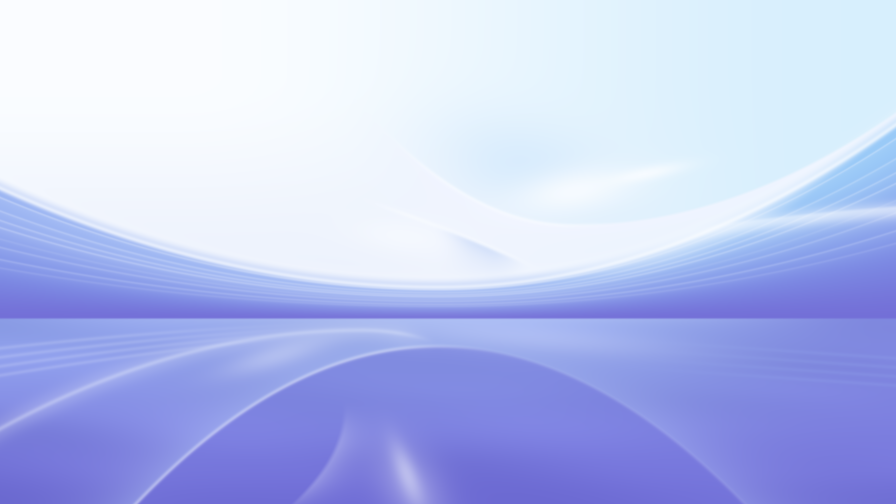
Give the GLSL for this background, as a Shadertoy shader.

```glsl
// A pale sky bowl with silky ribbons above a glossy violet-blue floor.
// Parabolic arcs give signed distances; soft Gaussian lines, glows and
// stretched value noise are layered on top of broad colour gradients.

const float HORIZON = 0.368;
const vec3 WHITE = vec3(0.98, 0.99, 1.0);
const vec3 ICE = vec3(0.83, 0.93, 0.99);
const vec3 MIST = vec3(0.93, 0.95, 0.99);
const vec3 AZURE = vec3(0.60, 0.79, 0.97);
const vec3 PERIWINKLE = vec3(0.61, 0.71, 0.95);
const vec3 VIOLET = vec3(0.45, 0.43, 0.84);

float hash(vec2 p) {
    return fract(sin(dot(p, vec2(127.1, 311.7))) * 43758.5453);
}

float noise(vec2 p) {
    vec2 i = floor(p), f = fract(p);
    f = f * f * (3.0 - 2.0 * f);
    float low = mix(hash(i), hash(i + vec2(1, 0)), f.x);
    float high = mix(hash(i + vec2(0, 1)), hash(i + vec2(1, 1)), f.x);
    return mix(low, high, f.y);
}

// Signed distance above a parabola, bend.x left and bend.y right of its peak
float arc(vec2 p, vec2 peak, vec2 bend) {
    float dx = p.x - peak.x;
    float k = dx < 0.0 ? bend.x : bend.y;
    float slope = 2.0 * k * dx / 1.78;
    return (p.y - peak.y - k * dx * dx) / sqrt(1.0 + slope * slope);
}

float line(float d, float width) {
    return exp(-d * d / (width * width));
}

// Bright on the curve, fading only towards the positive side
float veil(float d, float reach) {
    return smoothstep(-0.004, 0.004, d) * exp(-max(d, 0.0) / reach);
}

float glow(vec2 p, vec2 center, vec2 size, float tilt) {
    vec2 q = p - center;
    q.y -= q.x * tilt;
    q /= size;
    return exp(-dot(q, q));
}

float span(float x, float a, float b, float fade) {
    return smoothstep(a - fade, a + fade, x) * (1.0 - smoothstep(b - fade, b + fade, x));
}

float rimHeight(float x) {
    float dx = x - 0.49;
    return 0.43 + dx * dx * (dx < 0.0 ? 0.82 : 1.24);
}

vec3 skyColor(vec2 p) {
    // Open sky and its broad tints
    vec3 c = mix(WHITE, ICE, smoothstep(0.2, 0.95, p.x) * 0.9);
    float lowLeft = (1.0 - smoothstep(0.45, 0.85, p.y)) * (1.0 - smoothstep(0.4, 0.9, p.x));
    c = mix(c, MIST, lowLeft);
    c = mix(c, vec3(0.80, 0.90, 0.99), 0.6 * glow(p, vec2(0.59, 0.66), vec2(0.10, 0.10), -0.4));

    // Swooping sheet with a bright pool resting in it
    float sheet = arc(p, vec2(0.638, 0.553), vec2(4.3, 1.7));
    c = mix(c, vec3(0.95, 0.96, 1.0), 0.85 * veil(-sheet, 0.15) * smoothstep(0.38, 0.5, p.x));
    c = mix(c, WHITE, 0.5 * line(sheet, 0.004) * span(p.x, 0.46, 0.66, 0.05));
    c = mix(c, WHITE, 0.85 * glow(p, vec2(0.64, 0.62), vec2(0.07, 0.045), 0.25));
    c = mix(c, WHITE, 0.8 * glow(p, vec2(0.72, 0.655), vec2(0.045, 0.014), 0.35));

    // Folded shadow under the crossing crease
    float crease = p.y - 0.595 + 0.7 * (p.x - 0.42) - 0.004 * sin((p.x - 0.42) * 19.0);
    float fold = veil(-crease, 0.03) * span(p.x, 0.505, 0.565, 0.025);
    c = mix(c, vec3(0.70, 0.79, 0.96), 0.6 * fold);
    c = mix(c, WHITE, 0.5 * line(crease, 0.005) * span(p.x, 0.43, 0.58, 0.03));
    return mix(c, WHITE, 0.5 * glow(p, vec2(0.45, 0.53), vec2(0.06, 0.035), -0.2));
}

vec3 bowlColor(vec2 p, float rim) {
    // Depth runs from the rim down to the horizon
    float depth = clamp((rim - p.y) / (rim - HORIZON), 0.0, 1.0);
    vec3 upper = mix(PERIWINKLE, AZURE, smoothstep(0.45, 1.0, p.x));
    vec3 c = mix(upper, vec3(0.49, 0.56, 0.90), smoothstep(0.05, 0.75, depth));
    c = mix(c, VIOLET, smoothstep(0.55, 1.05, depth));
    for (int i = 0; i < 8; i++) {
        float n = float(i);
        float level = 0.07 + 0.075 * n + 0.04 * hash(vec2(n, 3.0));
        float d = p.y - mix(rim, HORIZON, level);
        float strength = (0.12 + 0.25 * hash(vec2(n, 8.0))) * (1.0 - level);
        c = mix(c, MIST, strength * (line(d, 0.0025) + 0.4 * veil(-d, 0.015)));
    }
    // Pale ribbon sweeping to the right, soft on its lower side
    float dx = p.x - 0.58;
    float ribbon = p.y - 0.482 - 0.36 * dx + 0.28 * dx * dx;
    float ribbonFade = smoothstep(0.55, 0.7, p.x);
    c = mix(c, WHITE, 0.45 * line(ribbon, 0.017) * ribbonFade);
    return mix(c, WHITE, 0.4 * veil(-ribbon + 0.006, 0.025) * ribbonFade);
}

vec3 floorColor(vec2 p) {
    float depth = clamp((HORIZON - p.y) / HORIZON, 0.0, 1.0);
    vec3 c = mix(vec3(0.56, 0.63, 0.92), vec3(0.44, 0.43, 0.84), smoothstep(0.0, 1.0, depth));
    c = mix(c, vec3(0.46, 0.46, 0.85), 0.5 * smoothstep(0.7, 1.0, p.x));
    c += 0.06 * (noise(vec2(p.x * 5.0 + p.y * 6.0, p.y * 14.0)) - 0.5);

    // Nested arches: light outside, deep colour within
    float outer = arc(p, vec2(0.404, 0.345), vec2(-1.2, -3.5));
    float inner = arc(p, vec2(0.487, 0.3125), vec2(-2.78, -2.65));
    float left = 1.0 - smoothstep(0.42, 0.56, p.x);
    c = mix(c, vec3(0.70, 0.78, 0.96), 0.45 * veil(inner, 0.07) * mix(0.75, 1.0, left));
    c = mix(c, vec3(0.47, 0.48, 0.87), 0.4 * veil(-inner, 0.14));
    c = mix(c, MIST, line(inner, 0.004) * mix(0.08, 0.45, left));
    float outerLine = 0.25 * line(outer, 0.005) + 0.2 * line(outer, 0.022);
    c = mix(c, MIST, outerLine * (1.0 - smoothstep(0.44, 0.49, p.x)));
    c = mix(c, MIST, 0.35 * glow(p, vec2(0.31, 0.295), vec2(0.06, 0.025), 0.5));
    c = mix(c, MIST, 0.22 * glow(p, vec2(0.60, 0.33), vec2(0.16, 0.03), -0.15));

    // Fine reflected strands fanning to both sides
    for (int i = 0; i < 4; i++) {
        float n = float(i);
        float leftStrand = p.y - 0.255 - 0.018 * n - (0.29 - 0.03 * n) * p.x + 0.18 * p.x * p.x;
        float rightStrand = p.y - 0.235 - 0.018 * n + 0.12 * (p.x - 1.0);
        c = mix(c, MIST, 0.17 * line(leftStrand, 0.004) * (1.0 - smoothstep(0.1, 0.4, p.x)));
        c = mix(c, PERIWINKLE, 0.15 * line(rightStrand, 0.004) * smoothstep(0.65, 0.95, p.x));
    }
    // Rising flares near the front edge
    float plume = p.x - 0.385 + 1.6 * (0.19 - p.y) * (0.19 - p.y);
    c = mix(c, MIST, 0.3 * veil(plume, 0.022) * span(p.y, 0.0, 0.16, 0.05));
    float streak = p.x - 0.452 + 0.2 * (p.y - 0.07);
    c = mix(c, WHITE, 0.4 * line(streak, 0.012) * line(p.y - 0.06, 0.06));
    c = mix(c, MIST, 0.3 * line(streak, 0.035) * line(p.y - 0.03, 0.09));
    return mix(c, vec3(0.74, 0.81, 0.97), 0.5 * exp(-depth * 16.0) * span(p.x, 0.15, 0.8, 0.2));
}

void mainImage(out vec4 fragColor, in vec2 fragCoord) {
    vec2 p = fragCoord / iResolution.xy;
    float rim = rimHeight(p.x);
    float edge = arc(p, vec2(0.49, 0.43), vec2(0.82, 1.24));
    float spill = 0.012 + 0.04 * span(p.x, 0.68, 0.9, 0.1);
    vec3 c = mix(bowlColor(p, rim), skyColor(p), smoothstep(-spill, 0.022, edge));
    c = mix(c, WHITE, 0.6 * line(edge, 0.005) + 0.2 * line(edge - 0.012, 0.014));
    c = mix(floorColor(p), c, smoothstep(-0.003, 0.003, p.y - HORIZON));
    fragColor = vec4(clamp(c, 0.0, 1.0), 1.0);
}
```
